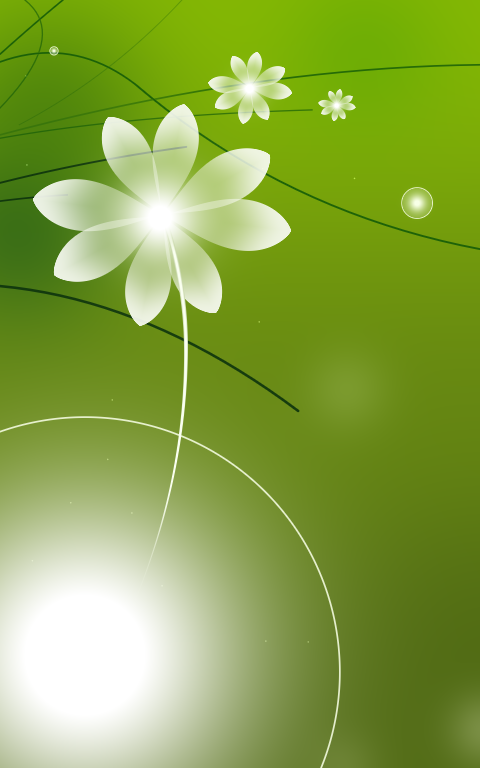
Give the GLSL for this background, as a Shadertoy shader.

```glsl
float px;

float hash(vec2 p) {
    vec3 q = fract(p.xyx * vec3(0.1031, 0.1030, 0.0973));
    q += dot(q, q.yzx + 33.33);
    return fract((q.x + q.y) * q.z);
}

float glow(vec2 p, float radius) {
    return exp(-dot(p, p) / (radius * radius));
}

// Coverage of a stroke of given half width at distance d
float stroke(float d, float halfWidth) {
    return clamp((halfWidth - abs(d)) / px + 0.5, 0.0, 1.0);
}

float segment(vec2 p, vec2 a, vec2 b) {
    vec2 ab = b - a;
    return length(p - a - ab * clamp(dot(p - a, ab) / dot(ab, ab), 0.0, 1.0));
}

// Quadratic Bezier, flattened into short segments
float curve(vec2 p, vec2 a, vec2 b, vec2 c, float halfWidth) {
    float d = 10.0;
    vec2 last = a;
    for (int i = 1; i <= 20; i++) {
        float t = float(i) / 20.0;
        vec2 next = mix(mix(a, b, t), mix(b, c, t), t);
        d = min(d, segment(p, last, next));
        last = next;
    }
    return stroke(d, halfWidth);
}

// Eight petals in opposite pairs around a bright heart
vec3 flower(vec3 col, vec2 p, float size) {
    vec2 tips[4] = vec2[4](vec2(0.269, -0.033), vec2(0.225, 0.125),
                           vec2(0.046, 0.231), vec2(-0.1125, 0.204));
    p /= size;
    for (int i = 0; i < 8; i++) {
        vec2 tip = tips[i % 4] * (i < 4 ? 1.0 : -1.0);
        float len = length(tip);
        vec2 axis = tip / len;
        vec2 q = vec2(dot(p, axis), axis.x * p.y - axis.y * p.x) / len;
        float t = clamp(q.x, 0.0, 1.0);
        float width = 0.74 * pow(t, 1.25) * pow(1.0 - t, 0.75);
        float inside = clamp((width - abs(q.y)) * len * size / px + 0.5, 0.0, 1.0);
        inside *= step(0.0, q.x) * step(q.x, 1.0);
        float shade = mix(0.42, 0.93, smoothstep(0.45, 0.98, t + 0.5 * abs(q.y)));
        col = mix(col, vec3(0.97, 0.98, 0.95), inside * shade);
    }
    p += vec2(0.004, 0.006);
    col = mix(col, vec3(0.9, 0.94, 0.82), 0.45 * glow(p, 0.11));
    return mix(col, vec3(1.0), min(1.0, 1.15 * glow(p, 0.063)));
}

vec3 bubble(vec3 col, vec2 p, float radius) {
    float d = length(p);
    float light = 0.85 * glow(p, radius * 0.55) + 0.2 * stroke(d, radius);
    light = max(light, 0.85 * stroke(d - radius, 0.0011));
    return mix(col, vec3(0.97, 1.0, 0.9), min(light, 1.0));
}

vec3 background(vec2 p) {
    vec3 col = mix(vec3(0.33, 0.43, 0.085), vec3(0.40, 0.53, 0.07), smoothstep(0.0, 0.8, p.y));
    col = mix(col, vec3(0.52, 0.72, 0.015), smoothstep(0.7, 1.6, p.y));
    col = mix(col, vec3(0.29, 0.39, 0.07), 0.5 * glow(p - vec2(1.0, 0.25), 0.3));
    col = mix(col, vec3(0.17, 0.38, 0.10), 0.8 * glow(p - vec2(0.04, 1.13), 0.22));
    col = mix(col, vec3(0.25, 0.47, 0.05), 0.65 * glow(p - vec2(0.1, 1.38), 0.22));
    col = mix(col, vec3(0.38, 0.66, 0.02), 0.6 * glow(p - vec2(0.76, 1.49), 0.17));
    // Soft distant lights
    col = mix(col, vec3(0.66, 0.76, 0.42), 0.3 * glow(p - vec2(0.723, 0.787), 0.085));
    col = mix(col, vec3(0.72, 0.77, 0.55), 0.4 * glow(p - vec2(1.01, 0.08), 0.075));
    return mix(col, vec3(0.66, 0.72, 0.46), 0.2 * glow(p - vec2(0.72, 0.0), 0.07));
}

void mainImage(out vec4 fragColor, in vec2 fragCoord) {
    px = 1.0 / iResolution.x;
    vec2 p = fragCoord * px;
    vec3 col = background(p);

    // Sparse specks
    vec2 cell = floor(p * 10.0);
    vec2 speck = (cell + 0.2 + 0.6 * vec2(hash(cell), hash(cell + 37.0))) / 10.0;
    col += 0.25 * step(0.88, hash(cell + 71.0)) * stroke(length(p - speck), 0.0015);

    // Large light and its ring
    float light = 1.15 * glow(p - vec2(0.177, 0.235), 0.333);
    col = mix(col, vec3(1.0), min(light, 1.0));
    col = mix(col, vec3(0.95, 0.98, 0.87), 0.9 * stroke(length(p - vec2(0.177, 0.2)) - 0.531, 0.0018));

    // Green tendrils
    float sweep = max(curve(p, vec2(0.0, 1.471), vec2(0.15, 1.525), vec2(0.281, 1.425), 0.0018),
                      curve(p, vec2(0.281, 1.425), vec2(0.594, 1.158), vec2(1.0, 1.081), 0.002));
    float upper = curve(p, vec2(0.0, 1.319), vec2(0.53, 1.46), vec2(1.0, 1.465), 0.0018);
    upper *= mix(0.4, 0.9, smoothstep(0.1, 0.6, p.x));
    float fine = curve(p, vec2(0.0, 1.312), vec2(0.27, 1.36), vec2(0.65, 1.371), 0.0014);
    float corner = max(curve(p, vec2(0.0, 1.487), vec2(0.07, 1.55), vec2(0.131, 1.6), 0.0017),
                       0.7 * curve(p, vec2(0.052, 1.6), vec2(0.145, 1.525), vec2(0.0, 1.375), 0.0014));
    float faint = 0.35 * curve(p, vec2(0.379, 1.6), vec2(0.23, 1.44), vec2(0.04, 1.34), 0.001);
    float tendrils = max(max(max(sweep, upper), max(0.75 * fine, corner)), faint);
    col = mix(col, vec3(0.08, 0.36, 0.03), 0.9 * tendrils);
    float dark = max(curve(p, vec2(0.0, 1.219), vec2(0.19, 1.267), vec2(0.388, 1.294), 0.002),
                     curve(p, vec2(0.0, 1.181), vec2(0.07, 1.19), vec2(0.14, 1.194), 0.0018));
    dark = max(dark, curve(p, vec2(0.0, 1.004), vec2(0.3125, 0.975), vec2(0.621, 0.744), 0.0027));
    col = mix(col, vec3(0.05, 0.20, 0.05), 0.9 * dark);

    // Flowers
    col = flower(col, p - vec2(0.3375, 1.152), 1.0);
    col = flower(col, p - vec2(0.521, 1.417), 0.325);
    col = flower(col, p - vec2(0.702, 1.381), 0.145);

    // Tapering stem
    float rise = p.y - 0.871;
    float bend = rise > 0.0 ? 0.6 : 0.389;
    float offset = (p.x - 0.3875 + bend * rise * rise) / sqrt(1.0 + 4.0 * bend * bend * rise * rise);
    float stem = stroke(offset, mix(0.0008, 0.0052, smoothstep(0.3, 1.15, p.y)));
    stem *= smoothstep(0.33, 0.6, p.y) * smoothstep(1.13, 1.07, p.y);
    col = mix(col, mix(vec3(0.98, 1.0, 0.94), vec3(0.78, 0.84, 0.66), smoothstep(0.001, 0.005, abs(offset))), stem);

    col = bubble(col, p - vec2(0.869, 1.177), 0.032);
    col = bubble(col, p - vec2(0.1125, 1.494), 0.0085);
    fragColor = vec4(col, 1.0);
}
```
